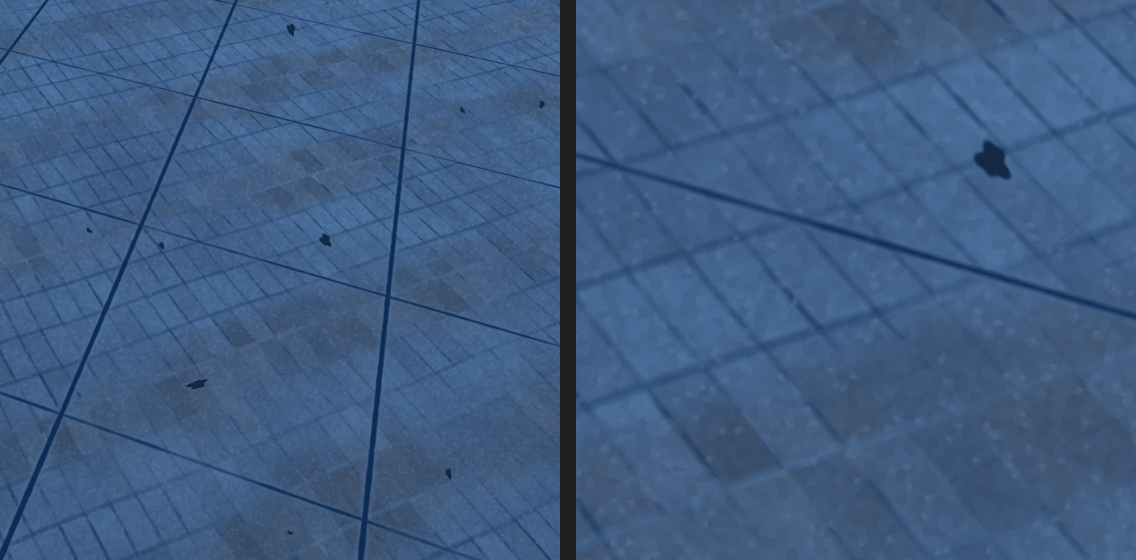
Left: the whole. Right: its middle third, enlarged.
Reproduce this texture procedurally as a WebGL 1 fragment shader.

```glsl
precision highp float;
uniform vec2 u_resolution;

const vec3 SLAB_BLUE = vec3(0.228, 0.340, 0.498);
const vec3 SLAB_PALE = vec3(0.290, 0.432, 0.602);
const vec3 STAIN_WARM = vec3(0.285, 0.365, 0.475);
const vec3 STAIN_DUSK = vec3(0.220, 0.300, 0.418);
const vec3 IMPRINT = vec3(0.125, 0.245, 0.400);
const vec3 CHIP = vec3(0.360, 0.455, 0.580);
const vec3 JOINT = vec3(0.040, 0.160, 0.320);
const vec3 DEBRIS = vec3(0.055, 0.135, 0.250);

// Projects the canvas (y downward) onto the slab plane, one unit per slab
const mat3 GROUND = mat3(2.9485, -1.3415, -0.0540,
                         1.2472, 5.3849, 0.9351,
                         -1.2449, -0.4644, 1.0);
const vec2 JOINT_HALF = vec2(0.0085, 0.0055);
const vec2 BRICK = vec2(0.125, 0.25);    // size along the slab diagonals
const vec2 BRICK_GAP = vec2(0.06, 0.042);
const float SOFTNESS = 0.0018;           // edge blur in canvas units
const float GRAIN_CELLS = 170.0;
const float DEBRIS_CELLS = 4.5;
const float DEBRIS_SHARE = 0.65;

float hash(vec2 p) {
  vec3 q = fract(vec3(p.xyx) * 0.1031);
  q += dot(q, q.yzx + 33.33);
  return fract((q.x + q.y) * q.z);
}

vec2 hash2(vec2 p) {
  return vec2(hash(p), hash(p + 57.3));
}

// Layered sines, roughly 0 to 1
float mottle(vec2 p) {
  float sum = 0.0, amp = 0.5;
  for (int i = 0; i < 5; i++) {
    sum += amp * sin(p.x + 1.7 * sin(p.y * 0.8)) * cos(p.y + sin(p.x * 0.7));
    p = mat2(1.4, 1.3, -1.3, 1.4) * p + 2.3;
    amp *= 0.62;
  }
  return clamp(0.5 + 0.6 * sum, 0.0, 1.0);
}

// Cellular noise: distance to the nearest point, and that cell's hash
vec2 cellular(vec2 p) {
  vec2 home = floor(p), nearest = vec2(9.0, 0.0);
  for (int j = -1; j <= 1; j++) {
    for (int i = -1; i <= 1; i++) {
      vec2 cell = home + vec2(float(i), float(j));
      float d = length(cell + hash2(cell) - p);
      if (d < nearest.x) nearest = vec2(d, hash(cell + 19.7));
    }
  }
  return nearest;
}

vec2 lineMask(vec2 dist, vec2 halfWidth, vec2 blur) {
  return 1.0 - smoothstep(halfWidth - blur, halfWidth + blur, dist);
}

// Ragged scraps, at most one per cell
float debrisMask(vec2 p, float blur) {
  vec2 cell = floor(p * DEBRIS_CELLS);
  vec2 rnd = hash2(cell + 7.0);
  vec2 d = p - (cell + 0.2 + 0.6 * hash2(cell + 31.0)) / DEBRIS_CELLS;
  float turn = 6.283 * rnd.x, c = cos(turn), s = sin(turn);
  d = mat2(c, s, -s, c) * d * vec2(0.8, 1.0 + rnd.x);
  float angle = atan(d.y, d.x);
  float radius = mix(0.004, 0.015, rnd.y * rnd.y);
  radius *= 1.0 + 0.15 * sin(3.0 * angle + turn) + 0.12 * sin(5.0 * angle);
  float present = step(hash(cell + 83.0), DEBRIS_SHARE);
  return present * (1.0 - smoothstep(radius - blur, radius + blur, length(d)));
}

void main() {
  vec2 p = gl_FragCoord.xy / u_resolution;
  float blur = max(SOFTNESS, 0.8 / min(u_resolution.x, u_resolution.y));
  vec3 ground = GROUND * vec3(p.x, 1.0 - p.y, 1.0);
  vec2 slab = ground.xy / ground.z;
  float footprint = blur / ground.z;

  // Diagonal brick imprint, each brick with its own tone
  vec2 diagonal = vec2(slab.x - slab.y, slab.x + slab.y);
  vec2 brick = diagonal / BRICK + 0.025 * sin(diagonal.yx * vec2(9.0, 5.0));
  vec2 brickId = floor(brick);
  float tone = hash(brickId + 40.0);
  vec2 edge = 0.5 - abs(fract(brick) - 0.5);
  vec2 gap = lineMask(edge, BRICK_GAP, footprint * vec2(48.0, 27.0));

  // Base mottling and stained bands that follow the brick rows
  float patches = mottle(slab * 2.6 + 1.0);
  float fine = mottle(slab * 13.0);
  float band = 0.5 + 0.35 * cos(6.283 * diagonal.y)
             + 0.25 * cos(3.1416 * (diagonal.y - 0.5));
  float stain = smoothstep(0.45, 1.0, band + 0.8 * (patches - 0.5));
  vec3 color = mix(SLAB_BLUE, SLAB_PALE, 0.65 * patches + 0.4 * fine);
  vec3 stainColor = mix(STAIN_DUSK, STAIN_WARM, 0.5 * tone + 0.5 * fine);
  color = mix(color, stainColor, stain * (0.55 + 0.4 * hash(brickId + 71.0)));
  color *= 0.96 + 0.08 * tone;

  // Broken gaps, dark on clean rows and part pale on stained ones
  float pressed = mix(0.4, 1.0, smoothstep(0.2, 0.65, mottle(slab * 1.9 + 4.0)));
  float scuff = smoothstep(0.15, 0.75, mottle(slab * 24.0));
  float broken = 0.3 + 0.7 * hash(floor(brick + vec2(0.5, 0.0)) + 11.0);
  float paleGap = stain * smoothstep(0.3, 0.7, mottle(slab * 17.0 + 8.0));
  vec3 gapColor = mix(IMPRINT, CHIP, paleGap);
  color = mix(color, gapColor, gap.x * pressed * broken * (0.35 + 0.65 * scuff));
  color = mix(color, mix(IMPRINT, SLAB_PALE, stain), 0.5 * gap.y * pressed);

  // Grain, pale flecks and light falling off toward the bottom
  vec2 grain = cellular(p * GRAIN_CELLS);
  color *= 0.955 + 0.09 * grain.y;
  color = mix(color, CHIP, 0.35 * step(0.9, grain.y) * smoothstep(0.5, 0.1, grain.x));
  color *= mix(0.95, 1.05, p.y);

  // Slab joints with a worn, pale rim
  vec2 jointDist = abs(fract(slab + 0.5) - 0.5);
  jointDist += 0.003 * (mottle(slab * 30.0) - 0.5);
  vec2 jointBlur = footprint * vec2(3.6, 6.0);
  vec2 rim = lineMask(jointDist, JOINT_HALF * 2.2, jointBlur * 2.0);
  vec2 joint = lineMask(jointDist, JOINT_HALF, jointBlur);
  float wear = mix(0.5, 0.95, smoothstep(0.15, 0.65, mottle(slab * 4.0)));
  color = mix(color, SLAB_PALE, 0.35 * max(rim.x, rim.y));
  color = mix(color, JOINT, max(0.95 * joint.x, wear * joint.y));

  color = mix(color, DEBRIS, 0.9 * debrisMask(p, blur));
  gl_FragColor = vec4(color, 1.0);
}
```
